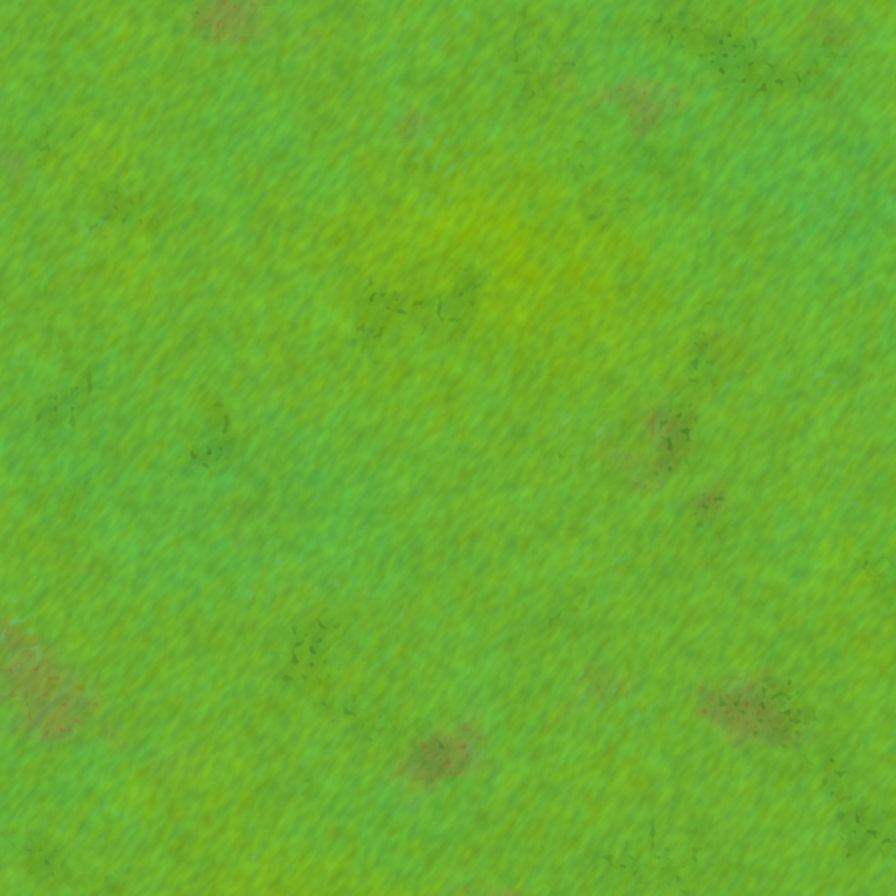
Write a WebGL 2 fragment shader that draws this texture.

```glsl
#version 300 es
precision highp float;

#define GRASS vec3(0.425, 0.685, 0.190)
#define COOL vec3(0.355, 0.690, 0.260)
#define SUNNY vec3(0.520, 0.700, 0.060)
#define EARTH vec3(0.500, 0.560, 0.270)
#define SHADE vec3(0.270, 0.460, 0.110)
#define DEW vec3(0.420, 0.740, 0.480)
#define RUST vec3(0.560, 0.400, 0.180)
#define BLADE_ANGLE 0.95
#define BLADE_DENSITY vec2(56.0, 118.0)
#define BLADE_CONTRAST 0.095
#define SPECK_DENSITY 105.0

uniform vec2 u_resolution;
out vec4 fragColor;

// Random unit gradient for a lattice point
vec2 gradientAt(ivec2 cell) {
  uvec2 q = uvec2(cell + 4096) * uvec2(1597334673u, 3812015801u);
  uint h = (q.x ^ q.y) * 1597334673u;
  h = (h ^ (h >> 15)) * 2246822519u;
  h ^= h >> 13;
  float angle = float(h & 65535u) * 6.28318 / 65536.0;
  return vec2(cos(angle), sin(angle));
}

float gradientNoise(vec2 p) {
  vec2 cell = floor(p);
  vec2 f = p - cell;
  ivec2 i = ivec2(cell);
  vec2 u = f * f * f * (f * (f * 6.0 - 15.0) + 10.0);
  float a = dot(gradientAt(i), f);
  float b = dot(gradientAt(i + ivec2(1, 0)), f - vec2(1, 0));
  float c = dot(gradientAt(i + ivec2(0, 1)), f - vec2(0, 1));
  float d = dot(gradientAt(i + ivec2(1, 1)), f - vec2(1, 1));
  return mix(mix(a, b, u.x), mix(c, d, u.x), u.y);
}

float fbm(vec2 p) {
  float sum = 0.0;
  float amplitude = 1.0;
  for (int octave = 0; octave < 4; octave++) {
    sum += amplitude * gradientNoise(p);
    p = mat2(1.6, 1.2, -1.2, 1.6) * p + 17.3;
    amplitude *= 0.5;
  }
  return sum;
}

// Soft elliptical glow with a ragged rim
float glow(vec2 p, vec2 center, vec2 radius, float ragged) {
  vec2 d = (p - center) / radius;
  return exp(-dot(d, d) * (1.0 + ragged));
}

void main() {
  vec2 p = gl_FragCoord.xy / u_resolution;
  float c = cos(BLADE_ANGLE);
  float s = sin(BLADE_ANGLE);
  vec2 along = mat2(c, -s, s, c) * p;

  // Broad drift between cool and warm turf
  float drift = fbm(p * 3.2 + 5.1);
  float mottle = fbm(p * 13.0 + 31.7);
  float cool = smoothstep(-0.15, 0.75, drift + 0.3 * mottle + 0.45 * (p.y - 0.55));
  vec3 color = mix(GRASS, COOL, 0.75 * cool);

  // Sunlit yellow patches
  float sunny = glow(p, vec2(0.56, 0.71), vec2(0.20, 0.13), 0.8 * mottle);
  sunny += 0.6 * glow(p, vec2(0.35, 0.0), vec2(0.16, 0.06), mottle);
  sunny += 0.35 * smoothstep(0.2, 0.8, fbm(p * 4.5 + 63.0));
  color = mix(color, SUNNY, clamp(sunny * (0.75 + 0.5 * mottle), 0.0, 0.9));

  // Bare, earthy patches
  float bare = fbm(vec2(p.x * 4.2, p.y * 5.6) + 82.4);
  float earth = smoothstep(0.28, 0.75, bare + 0.12 * mottle) * (1.0 - 0.7 * min(sunny, 1.0));
  color = mix(color, EARTH, 0.75 * earth);

  // Slanted blades, with a finer and a coarser layer
  float blades = gradientNoise(along * BLADE_DENSITY);
  blades += 0.6 * gradientNoise(along * BLADE_DENSITY * 0.47 + 41.0);
  blades += 0.4 * gradientNoise(along * BLADE_DENSITY * 1.6 + 73.0);
  float tint = gradientNoise(along * BLADE_DENSITY * 0.6 + 150.0);
  color *= 1.0 + BLADE_CONTRAST * blades + 0.045 * mottle;
  color += vec3(0.045, 0.0, -0.06) * tint;

  // Clustered specks: shadows, pale dew and rusty litter
  float speck = gradientNoise(p * SPECK_DENSITY + 9.0);
  float fleck = gradientNoise(along * SPECK_DENSITY * vec2(0.6, 1.0) + 210.0);
  float shadeZone = smoothstep(0.15, 0.7, fbm(p * 7.0 + 120.0) + 0.3 * earth);
  float dewZone = smoothstep(0.25, 0.75, fbm(p * 5.0 + 175.0));
  color = mix(color, SHADE, 0.22 * shadeZone);
  color = mix(color, SHADE, 0.6 * shadeZone * smoothstep(0.12, 0.5, speck));
  color = mix(color, DEW, 0.6 * dewZone * smoothstep(0.1, 0.5, fleck));
  color = mix(color, RUST, 0.5 * earth * smoothstep(0.2, 0.55, -speck));

  fragColor = vec4(clamp(color, 0.0, 1.0), 1.0);
}
```
